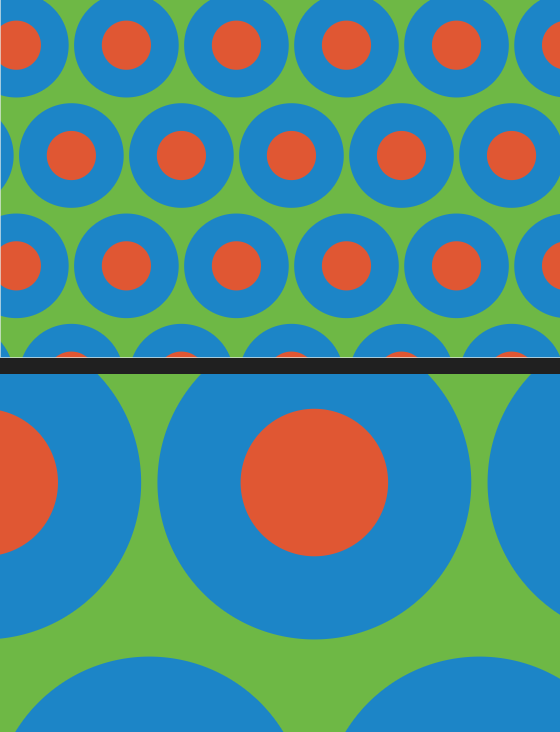
Top: the whole. Bottom: its middle third, enlarged.
This pattern is drawn by a Shadertoy shader. Its source:

```glsl
// Staggered rows of two-tone discs on a plain green ground.
// Each point is folded into its nearest cell, with odd rows shifted by half a
// pitch, then shaded by its distance from the disc centre. Unit: canvas width.

#define PITCH        vec2(0.1965, 0.1970)
#define FIRST_CENTRE vec2(0.0292, 0.0807)
#define OUTER_RADIUS 0.0934
#define INNER_RADIUS 0.0439
#define EDGE_WIDTH   0.0012
#define GROUND_GREEN vec3(0.43, 0.72, 0.27)
#define RING_BLUE    vec3(0.11, 0.52, 0.78)
#define CORE_ORANGE  vec3(0.88, 0.34, 0.20)
#define EDGE_PALE    vec3(0.90, 0.93, 0.92)

// Coverage of the region where the signed distance is negative.
float coverage(float signedDistance, float pixel) {
    return clamp(0.5 - signedDistance / pixel, 0.0, 1.0);
}

// Offset from the centre of the nearest disc.
vec2 staggeredCell(vec2 point) {
    vec2 grid = (point - FIRST_CENTRE) / PITCH;
    float row = floor(grid.y + 0.5);
    grid.x -= 0.5 * mod(row, 2.0);
    return (fract(grid + 0.5) - 0.5) * PITCH;
}

void mainImage(out vec4 fragColor, in vec2 fragCoord) {
    float pixel = 1.0 / iResolution.x;

    // Rows are counted downwards from the top edge.
    vec2 point = vec2(fragCoord.x, iResolution.y - fragCoord.y) * pixel;
    float radius = length(staggeredCell(point));

    vec3 color = GROUND_GREEN;
    color = mix(color, RING_BLUE, coverage(radius - OUTER_RADIUS, pixel));
    color = mix(color, CORE_ORANGE, coverage(radius - INNER_RADIUS, pixel));

    // Thin pale border along the left and bottom edges.
    float edgeDistance = min(fragCoord.x, fragCoord.y) * pixel;
    color = mix(color, EDGE_PALE, coverage(edgeDistance - EDGE_WIDTH, pixel));

    fragColor = vec4(color, 1.0);
}
```
